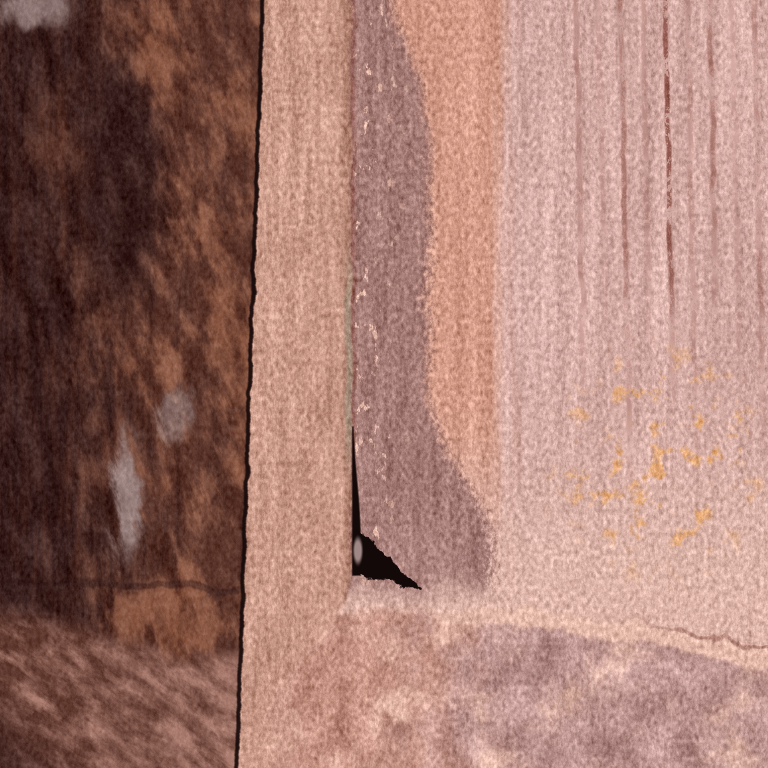
This texture is drawn by a three.js fragment shader. Its source:

```glsl
// Weathered rusty metal: a shadowed recess at left, a raised lit strip,
// and a broad sunlit plate with stains, a torn hole and a crusted ledge.
// Regions are masks with ragged edges; stretched gradient noise adds grain.

varying vec2 vUv;

const vec3 SHADOW = vec3(0.20, 0.105, 0.10);
const vec3 UMBER = vec3(0.37, 0.22, 0.18);
const vec3 RUST = vec3(0.57, 0.36, 0.27);
const vec3 STRIP = vec3(0.79, 0.60, 0.53);
const vec3 PLUM = vec3(0.63, 0.47, 0.45);
const vec3 ORANGE = vec3(0.83, 0.61, 0.53);
const vec3 PLATE = vec3(0.83, 0.67, 0.64);
const vec3 PEACH = vec3(0.92, 0.75, 0.68);
const vec3 CRUST = vec3(0.77, 0.57, 0.51);
const vec3 ASH = vec3(0.62, 0.53, 0.52);
const vec3 STREAK = vec3(0.54, 0.32, 0.28);
const vec3 OCHRE = vec3(0.91, 0.66, 0.42);
const vec3 BLACK = vec3(0.08, 0.035, 0.035);
const float SOFT = 0.002;
const float GRAIN = 0.26;

vec2 hash2(vec2 p) {
  vec3 q = fract(p.xyx * vec3(0.1031, 0.1030, 0.0973));
  q += dot(q, q.yzx + 33.33);
  return fract((q.xx + q.yz) * q.zy) * 2.0 - 1.0;
}

float corner(vec2 cell, vec2 f, vec2 o) {
  return dot(hash2(cell + o), f - o);
}

float noise(vec2 p) {
  vec2 c = floor(p), f = fract(p);
  vec2 w = f * f * (3.0 - 2.0 * f);
  return mix(mix(corner(c, f, vec2(0.0)), corner(c, f, vec2(1.0, 0.0)), w.x),
             mix(corner(c, f, vec2(0.0, 1.0)), corner(c, f, vec2(1.0)), w.x), w.y);
}

float fbm(vec2 p) {
  float sum = 0.0, amp = 0.8;
  for (int i = 0; i < 5; i++) {
    sum += amp * noise(p);
    p = p * 2.0 + 17.3;
    amp *= 0.58;
  }
  return sum;
}

float spot(vec2 p, vec2 centre, vec2 radius) {
  return 1.0 - smoothstep(0.5, 1.1, length((p - centre) / radius));
}

float line(float d, float width) {
  return 1.0 - smoothstep(width * 0.5, width + SOFT, abs(d));
}

vec3 recess(vec2 p, float fibre, float mottle) {
  float flake = fbm(p * vec2(38.0, 16.0) + vec2(p.y * 12.0, 0.0));
  float lit = smoothstep(0.04, 0.24, p.x + 0.1 * mottle);
  vec3 c = mix(SHADOW, UMBER, clamp(0.15 + 0.8 * lit + 0.8 * fibre, 0.0, 1.0));
  c = mix(c, RUST, 0.8 * lit * smoothstep(-0.2, 0.5, mottle + flake));
  vec2 q = p + vec2(0.03, 0.06) * vec2(flake, mottle);
  c = mix(c, SHADOW, 0.85 * spot(q, vec2(0.16, 0.76), vec2(0.065, 0.19)));
  // Chalky patches
  c = mix(c, ASH, 0.9 * spot(q, vec2(0.165, 0.345), vec2(0.026, 0.1)));
  c = mix(c, ASH, 0.6 * spot(q, vec2(0.225, 0.46), vec2(0.028, 0.04)));
  c = mix(c, ASH, 0.8 * spot(q, vec2(0.045, 0.985), vec2(0.06, 0.04)));
  // Lower shelf catching some light
  float chips = fbm(mat2(0.8, 0.6, -0.6, 0.8) * p * vec2(22.0, 55.0));
  float shelf = 1.0 - smoothstep(-0.02, 0.02, p.y - 0.2 + 0.2 * p.x + 0.03 * mottle);
  vec3 ground = mix(UMBER, vec3(0.66, 0.48, 0.43), clamp(0.15 + 1.9 * p.x + 1.3 * chips, 0.0, 1.0));
  ground = mix(ground, SHADOW, 0.6 * (1.0 - smoothstep(0.0, 0.14, p.x + p.y)));
  c = mix(c + 0.12 * flake, ground, shelf);
  return mix(c, SHADOW, 0.45 * line(p.y - 0.245 + 0.05 * p.x - 0.02 * mottle, 0.006));
}

vec3 plate(vec2 p, float fibre, float mottle, float fine) {
  float low = 1.0 - smoothstep(0.2, 0.5, p.y);
  float rain = fbm(p * vec2(48.0, 2.5) + 8.0);
  vec3 c = mix(PLATE + 0.12 * rain, vec3(0.87, 0.71, 0.66), low) + 0.06 * fibre;
  float orange = 1.0 - smoothstep(0.63, 0.675, p.x + 0.035 * rain);
  c = mix(c, ORANGE + 0.13 * rain, orange * smoothstep(0.2, 0.5, p.y));
  // Broken drip streaks
  for (int i = 0; i < 9; i++) {
    float k = float(i);
    float x = 0.75 + 0.029 * k + 0.02 * (1.0 - p.y) + 0.005 * fbm(vec2(k * 9.3, p.y * 22.0));
    float strength = smoothstep(0.4, 0.7, p.y + 0.1 * sin(k * 4.0)) / (1.0 + 0.35 * abs(k - 4.0));
    strength *= mix(1.0, 0.4, mod(k, 2.0)) * smoothstep(-0.3, 0.15, noise(vec2(k * 5.3, p.y * 30.0)) + fine);
    c = mix(c, STREAK, strength * line(p.x - x, 0.003));
  }
  float rust = smoothstep(0.08, 0.4, fbm(p * 38.0));
  c = mix(c, OCHRE, 0.8 * rust * spot(p, vec2(0.86, 0.4), vec2(0.16, 0.17)));
  // Plum stain widening toward the bottom
  float edge = 0.637 - 0.08 * smoothstep(0.28, 0.5, p.y) - 0.05 * smoothstep(0.86, 1.0, p.y);
  float stain = 1.0 - smoothstep(-0.012, 0.012, p.x - edge + 0.02 * mottle + 0.016 * fine);
  stain *= smoothstep(0.2, 0.26, p.y + 0.03 * mottle);
  c = mix(c, PLUM + 0.13 * fibre, stain * 0.93);
  float flecks = smoothstep(0.22, 0.4, fbm(p * vec2(85.0, 48.0)));
  c = mix(c, PEACH, flecks * stain * (1.0 - smoothstep(0.47, 0.56, p.x)));
  // Crusted ledge and mottled base
  float lump = fbm(p * vec2(26.0, 20.0));
  float ledge = 0.205 - 0.2 * max(p.x - 0.72, 0.0) + 0.02 * mottle + 0.012 * lump;
  float base = 1.0 - smoothstep(-0.012, 0.008, p.y - ledge);
  vec3 crust = mix(CRUST, PLUM + 0.1, smoothstep(0.5, 0.68, p.x + 0.2 * mottle));
  crust = mix(crust, PEACH, 0.8 * smoothstep(0.0, 0.5, fbm(p * 13.0 + 4.0)));
  c = mix(c, crust + 0.2 * lump, base);
  float rim = line(p.y - ledge + 0.008, 0.014) * smoothstep(0.56, 0.66, p.x);
  c = mix(c, PEACH, rim * 0.85);
  c = mix(c, STREAK, 0.5 * line(p.y - ledge - 0.008, 0.002) * smoothstep(0.75, 0.95, p.x));
  return mix(c, PEACH, 0.8 * spot(p + 0.03 * lump, vec2(0.515, 0.075), vec2(0.025, 0.03)));
}

void main() {
  vec2 p = vUv;
  float fibre = fbm(p * vec2(80.0, 9.0));
  float mottle = fbm(p * vec2(11.0, 8.0) + 3.0);
  float fine = fbm(p * vec2(190.0, 130.0));
  float jag = fbm(vec2(2.0, p.y * 30.0));
  float left = 0.310 + 0.034 * p.y + 0.005 * jag;
  float right = 0.457 + 0.005 * fbm(vec2(7.0, p.y * 18.0));
  float foot = 1.0 - smoothstep(0.06, 0.25, p.y);

  vec3 c = plate(p, fibre, mottle, fine);
  // Raised strip, fading into the base
  float strip = 1.0 - smoothstep(-SOFT - 0.05 * foot, SOFT + 0.03 * foot, p.x - right + 0.1 * foot);
  vec3 wood = STRIP + 0.17 * fibre + 0.08 * mottle;
  wood -= 0.10 * smoothstep(0.435, 0.455, p.x) * (1.0 - foot);
  c = mix(c, wood, strip);
  float seam = smoothstep(0.24, 0.28, p.y) * (0.6 + jag);
  c = mix(c, STREAK, clamp(seam, 0.0, 1.0) * line(p.x - right - 0.003, 0.002));
  float sliver = smoothstep(0.36, 0.46, p.y) * (1.0 - smoothstep(0.6, 0.7, p.y));
  c = mix(c, vec3(0.65, 0.55, 0.48), sliver * line(p.x - right + 0.003, 0.004));

  // Torn hole with a slit above it
  float inner = p.x - 0.458;
  float rag = 0.016 * fbm(p * 36.0);
  float tear = min(min(0.322 - inner - p.y, p.y - 0.252 + 0.2 * inner) + rag, inner);
  float width = 0.003 + 0.009 * (1.0 - smoothstep(0.3, 0.45, p.y));
  float slit = min(min(inner, width - inner), min(p.y - 0.25, 0.445 - p.y));
  c += GRAIN * fine;
  c = mix(c, BLACK, smoothstep(-0.001, SOFT, max(tear, slit)));
  c = mix(c, ASH, spot(p, vec2(0.466, 0.283), vec2(0.007, 0.02)));

  // Shadowed recess and its dark edge
  vec3 dark = recess(p, fibre, mottle) + 0.12 * fine;
  c = mix(dark, c, smoothstep(-SOFT, SOFT, p.x - left));
  c = mix(c, BLACK, 0.9 * line(p.x - left + 0.002, 0.002 + 0.003 * max(jag, 0.0)));
  gl_FragColor = vec4(clamp(c, 0.0, 1.0), 1.0);
}
```
